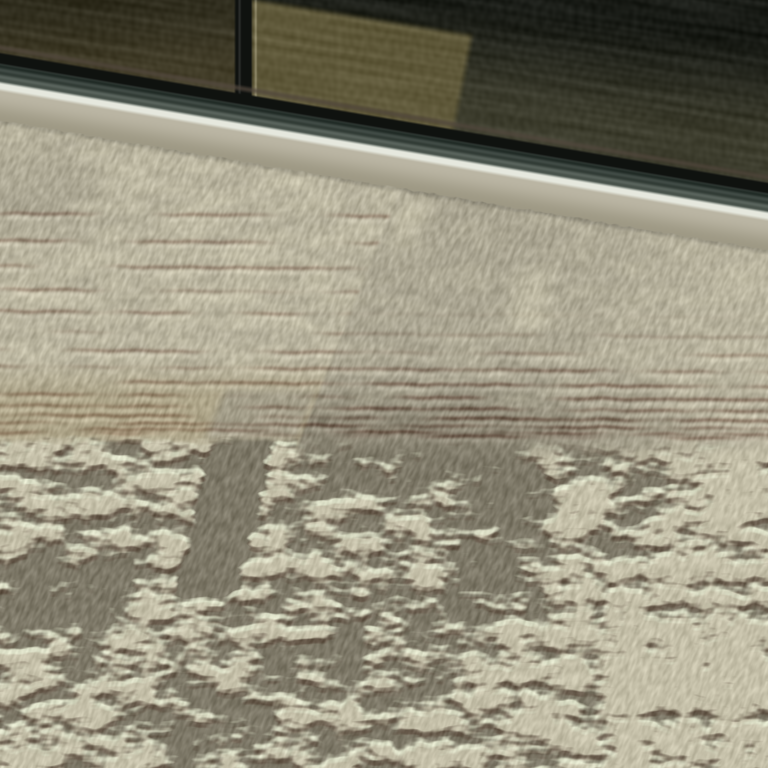
This texture is drawn by a WebGL 2 fragment shader. Its source:

```glsl
#version 300 es
precision highp float;
// Sunlit striped carpet below a slanted window sill with dark glass panes.
uniform vec2 u_resolution;
out vec4 outColor;

#define SILL_Y 0.889
#define SILL_SLOPE 0.169
#define SILL_DEPTH 0.046
#define STRIPES 15
#define STRIPE_DEPTH 0.16
#define GRAIN 0.11
#define RELIEF 0.13
#define PLANK_END 0.427

const vec3 PILE_LIGHT = vec3(0.77, 0.75, 0.66);
const vec3 PILE_MID = vec3(0.66, 0.64, 0.565);
const vec3 PILE_DARK = vec3(0.49, 0.47, 0.405);
const vec3 ROSE_SHADE = vec3(0.75, 1.0, 0.95);

vec2 gradientAt(vec2 cell) {
  vec3 h = fract(cell.xyx * vec3(0.1031, 0.1030, 0.0973));
  h += dot(h, h.yzx + 33.33);
  float angle = 6.2832 * fract((h.x + h.y) * h.z);
  return vec2(cos(angle), sin(angle));
}

float noise(vec2 p) {
  vec2 i = floor(p), f = p - i;
  vec2 w = f * f * f * (f * (f * 6.0 - 15.0) + 10.0);
  vec2 o = vec2(1, 0);
  float a = dot(gradientAt(i), f);
  float b = dot(gradientAt(i + o), f - o);
  float c = dot(gradientAt(i + o.yx), f - o.yx);
  float d = dot(gradientAt(i + 1.0), f - 1.0);
  return mix(mix(a, b, w.x), mix(c, d, w.x), w.y);
}

float fbm(vec2 p) {
  return noise(p) + 0.6 * noise(p * 2.1 + 7.3) + 0.45 * noise(p * 4.3 + 3.1);
}

// Soft slanted box: 1 inside, 0 outside.
float patchMask(vec2 p, vec2 centre, vec2 halfSize, float lean, float soft) {
  vec2 q = p - centre;
  q.x -= lean * q.y;
  vec2 m = smoothstep(vec2(soft), vec2(-soft), abs(q) - halfSize);
  return m.x * m.y;
}

// Woven tufts of the lower planks: 0 is dark, 1 is light.
float tufts(vec2 p) {
  float bias = 0.07 + 0.16 * smoothstep(0.55, 0.95, p.x);
  bias += 0.12 * patchMask(p, vec2(0.82, 0.12), vec2(0.2, 0.06), 0.0, 0.08);
  bias -= 0.9 * patchMask(p, vec2(0.292, 0.325), vec2(0.036, 0.10), 0.22, 0.014);
  bias -= 0.65 * patchMask(p, vec2(0.08, 0.23), vec2(0.08, 0.045), 0.2, 0.035);
  bias -= 0.5 * patchMask(p, vec2(0.64, 0.27), vec2(0.04, 0.11), 0.3, 0.03);
  bias -= 0.35 * patchMask(p, vec2(0.82, 0.33), vec2(0.03, 0.06), 0.25, 0.03);
  bias -= 0.4 * patchMask(p, vec2(0.55, 0.40), vec2(0.15, 0.05), 0.3, 0.05);
  bias -= 0.3 * patchMask(p, vec2(0.28, 0.06), vec2(0.07, 0.07), 0.3, 0.05);
  bias -= 0.3 * patchMask(p, vec2(0.48, 0.17), vec2(0.08, 0.05), 0.3, 0.05);
  float rows = 0.22 * noise(vec2(p.x * 2.5, p.y * 48.0));
  return smoothstep(-0.18, 0.22, 0.75 * fbm(p * vec2(15, 36)) + rows + bias);
}

vec3 carpet(vec2 p) {
  float seam = 0.39 + 0.403 * (p.y - PLANK_END);
  float right = smoothstep(-0.004, 0.004, p.x - seam);
  float mottle = fbm(p * vec2(14, 40) + 19.0);

  // Upper planks: pale at the left, grey fading to pale at the right.
  vec3 leftPlank = mix(PILE_LIGHT, PILE_MID, 0.38 - 0.5 * mottle);
  leftPlank = mix(leftPlank, PILE_MID * 0.95, 0.6 * patchMask(p, vec2(0.04, 0.75), vec2(0.07, 0.05), 0.0, 0.05));
  leftPlank = mix(leftPlank, vec3(0.65, 0.61, 0.49), 0.7 * smoothstep(0.54, 0.47, p.y));
  leftPlank = mix(leftPlank, PILE_MID * 0.95, 0.8 * patchMask(p, vec2(0.34, 0.46), vec2(0.06, 0.033), 0.4, 0.01));
  float pale = 0.12 + 0.5 * smoothstep(0.65, 1.0, p.x - 0.3 * (p.y - 0.6)) + 0.35 * mottle;
  pale += 0.7 * patchMask(p, vec2(0.532, 0.71), vec2(0.02, 0.025), 0.3, 0.015);
  pale += 0.6 * patchMask(p, vec2(0.69, 0.61), vec2(0.025, 0.04), 0.1, 0.02);
  vec3 rightPlank = mix(PILE_MID, PILE_LIGHT, clamp(pale, 0.0, 1.0));
  float band = smoothstep(0.53, 0.43, p.y + 0.03 * mottle) * smoothstep(1.15, 0.55, p.x);
  rightPlank = mix(rightPlank, PILE_DARK, 0.75 * band);
  vec3 upper = mix(leftPlank, rightPlank, right);

  // Grooves crowd together towards the end of the upper planks.
  float wobble = 0.0025 * noise(p * vec2(30, 6)) - 0.008 * (p.x - 0.3);
  for (int i = 0; i < STRIPES; i++) {
    float k = float(i);
    float d = p.y - (0.72 - 0.0365 * k + 0.00115 * k * k) - wobble;
    float breaks = smoothstep(-0.35, 0.25, noise(vec2(p.x * 9.0, k * 3.7)));
    float strength = breaks * mix(1.0, smoothstep(3.0, 8.0, k) * 1.2, right);
    float groove = exp(-d * d / 0.000009);
    float ridge = exp(-(d + 0.006) * (d + 0.006) / 0.000012);
    upper += strength * STRIPE_DEPTH * (0.35 * ridge - groove * ROSE_SHADE);
  }

  // Lower planks, with rosy shade under each raised tuft.
  float t = tufts(p);
  float shade = tufts(p + vec2(0.0, 0.007)) - t;
  vec3 lower = mix(PILE_DARK, PILE_LIGHT, t) - RELIEF * shade * ROSE_SHADE;
  float edge = PLANK_END - 0.025 * right + 0.006 * mottle;
  vec3 col = mix(lower, upper, smoothstep(-0.006, 0.006 + 0.025 * right, p.y - edge));

  // Short leaning fibres.
  vec2 fibre = vec2(p.x - 0.35 * p.y, p.y);
  float grain = noise(fibre * vec2(160, 65)) + 0.5 * noise(fibre * vec2(250, 130));
  return col + GRAIN * grain;
}

vec3 glass(vec2 p, float d) {
  float streak = noise(vec2(p.x * 5.0, (p.y + 0.16 * p.x) * 120.0));
  vec3 leftPane = mix(vec3(0.26, 0.24, 0.16), vec3(0.19, 0.18, 0.12), smoothstep(0.9, 1.0, p.y));
  vec3 rightPane = mix(vec3(0.24, 0.24, 0.18), vec3(0.09, 0.10, 0.08), smoothstep(0.84, 1.0, p.y + 0.12 * (p.x - 0.7)));
  float lit = smoothstep(0.006, -0.006, p.x - 0.593 - 0.2 * (p.y - 0.845));
  lit *= smoothstep(0.006, -0.006, p.y - 1.0 + 0.163 * (p.x - 0.332));
  rightPane = mix(rightPane, vec3(0.37, 0.345, 0.225), lit);
  vec3 col = mix(leftPane, rightPane, step(0.32, p.x)) + 0.07 * streak;
  col += 0.04 * noise(p * vec2(130, 90));
  // Upright post with a thin reflected edge.
  float post = smoothstep(0.013, 0.009, abs(p.x - 0.317));
  col = mix(col, vec3(0.06, 0.07, 0.06), post);
  col += 0.17 * smoothstep(0.003, 0.0, abs(p.x - 0.333)) + 0.1 * smoothstep(0.003, 0.0, abs(p.x - 0.312));
  return mix(col, vec3(0.32, 0.28, 0.24), 0.7 * smoothstep(0.006, 0.0, abs(d - 0.049)));
}

void main() {
  vec2 p = gl_FragCoord.xy / u_resolution;
  float aa = 1.2 / u_resolution.y;
  float d = p.y - SILL_Y + SILL_SLOPE * p.x;

  // Sill face and its contact shadow on the carpet.
  float rim = d + SILL_DEPTH + 0.003 * noise(p * 90.0);
  vec3 col = carpet(p) * (1.0 - 0.16 * smoothstep(0.008, 0.0, abs(rim)));
  vec3 face = mix(vec3(0.62, 0.60, 0.52), vec3(0.73, 0.71, 0.64), smoothstep(-SILL_DEPTH, -0.01, d));
  col = mix(col, face, smoothstep(-aa, aa, rim));

  // Bright lip, grey-green frame, dark gasket and glass.
  col = mix(col, vec3(0.90, 0.91, 0.87), smoothstep(-0.009, -0.003, d));
  vec3 frame = mix(vec3(0.34, 0.38, 0.35), vec3(0.18, 0.22, 0.20), smoothstep(0.004, 0.025, d));
  frame += 0.05 * sin(d * 700.0);
  col = mix(col, frame, smoothstep(0.001, 0.006, d));
  col = mix(col, vec3(0.06, 0.07, 0.06), smoothstep(0.026, 0.030, d));
  col = mix(col, glass(p, d), smoothstep(0.040, 0.044, d));
  outColor = vec4(clamp(col, 0.0, 1.0), 1.0);
}
```
